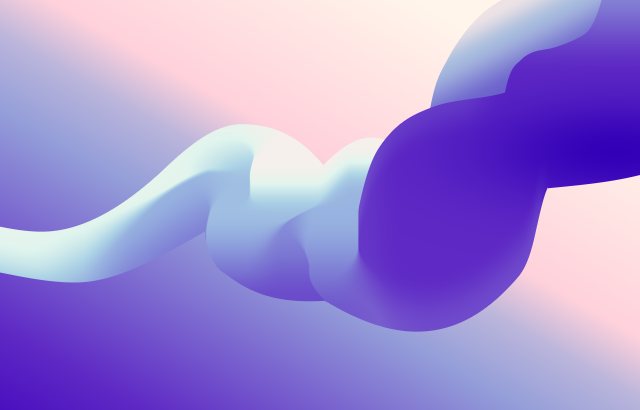
Reproduce this background procedurally as a WebGL 1 fragment shader.

```glsl
precision highp float;
// A soft twisted ribbon swells from a pale tube into a deep violet body over a
// diagonal violet-to-cream gradient. Outlines are chains of cubic arcs y(x) with
// slopes for smooth edges; folds are edges of varying softness on a tone ramp.

uniform vec2 u_resolution;

#define CANVAS vec2(7.68, 4.92)
#define TILT 0.57
#define CREAM vec3(1.0, 0.96, 0.92)
#define PINK vec3(1.0, 0.82, 0.86)
#define VIOLET vec3(0.37, 0.16, 0.77)
#define DEEP vec3(0.20, 0.0, 0.72)
#define RIM vec3(0.50, 0.42, 0.82)
#define CREASE 0.012

// Smooth step that may also run downwards.
float fade(float a, float b, float x) {
  float t = clamp((x - a) / (b - a), 0.0, 1.0);
  return t * t * (3.0 - 2.0 * t);
}

// Soft edge of the given half width around zero.
float edge(float w, float d) { return fade(-w, w, d); }

// Linear blend towards the next colour stop.
vec3 blend(vec3 c, vec3 next, float a, float b, float t) {
  return mix(c, next, clamp((t - a) / (b - a), 0.0, 1.0));
}

// Extends a curve (height, slope) from knot a to b; knots hold x, y, slope.
void arc(inout vec2 curve, inout vec3 a, float x, vec3 b) {
  if (x >= a.x) {
    float w = b.x - a.x, rise = b.y - a.y;
    float t = min((x - a.x) / w, 1.0), s = 1.0 - t;
    curve.x = a.y + rise * t * t * (3.0 - 2.0 * t) + w * t * s * (a.z * s - b.z * t);
    curve.y = 6.0 * t * s * rise / w + a.z * s * (s - 2.0 * t) + b.z * t * (t - 2.0 * s);
  }
  a = b;
}

// Coverage below a curve, about one pixel soft.
float below(vec2 curve, float y, float pixel) {
  return clamp(0.5 + (curve.x - y) / (pixel * sqrt(1.0 + curve.y * curve.y)), 0.0, 1.0);
}

// Upper outline of the pale tube and its two humps.
vec2 tubeTop(float x) {
  vec3 k = vec3(0.0, 2.2, -0.2);
  vec2 c = k.yz;
  arc(c, k, x, vec3(0.5, 2.14, 0.0));
  arc(c, k, x, vec3(2.0, 2.92, 0.95));
  arc(c, k, x, vec3(2.9, 3.43, 0.0));
  arc(c, k, x, vec3(3.88, 2.94, -1.2));
  k.z = 1.0;
  arc(c, k, x, vec3(4.45, 3.27, 0.0));
  arc(c, k, x, vec3(4.9, 3.1, -0.6));
  return c;
}

// Lower outline of the whole ribbon.
vec2 ribbonBottom(float x) {
  vec3 k = vec3(0.0, 1.65, -0.2);
  vec2 c = k.yz;
  arc(c, k, x, vec3(0.9, 1.53, 0.0));
  arc(c, k, x, vec3(2.46, 2.14, 0.55));
  k.yz = vec2(2.07, -4.0);
  arc(c, k, x, vec3(2.75, 1.6, -0.75));
  arc(c, k, x, vec3(3.9, 1.31, 0.05));
  k.z = -0.6;
  arc(c, k, x, vec3(5.0, 0.94, 0.0));
  arc(c, k, x, vec3(6.15, 1.52, 1.1));
  arc(c, k, x, vec3(6.42, 2.1, 4.5));
  arc(c, k, x, vec3(6.57, 2.66, 2.0));
  k.z = 0.1;
  arc(c, k, x, vec3(7.68, 2.82, 0.25));
  return c;
}

// Upper outline of the violet body and its folded right arm.
vec2 bodyTop(float x) {
  vec3 k = vec3(4.3, 2.4, 5.0);
  vec2 c = vec2(k.y, 0.0);
  arc(c, k, x, vec3(4.55, 3.15, 1.5));
  arc(c, k, x, vec3(5.15, 3.62, 0.4));
  arc(c, k, x, vec3(6.06, 3.81, 0.3));
  k.z = 5.0;
  arc(c, k, x, vec3(6.25, 4.2, 1.0));
  arc(c, k, x, vec3(6.65, 4.35, 0.3));
  arc(c, k, x, vec3(7.0, 4.5, 0.6));
  arc(c, k, x, vec3(7.24, 5.0, 4.0));
  return c;
}

// Ribbon tones from violet (0) through sky and mint to warm white (1).
vec3 tone(float t) {
  vec3 c = blend(VIOLET, vec3(0.47, 0.44, 0.82), 0.0, 0.25, t);
  c = blend(c, vec3(0.57, 0.66, 0.87), 0.25, 0.5, t);
  c = blend(c, vec3(0.68, 0.83, 0.90), 0.5, 0.7, t);
  c = blend(c, vec3(0.88, 0.96, 0.93), 0.7, 0.88, t);
  return blend(c, vec3(0.96, 0.94, 0.92), 0.88, 1.0, t);
}

vec3 backdrop(vec2 p) {
  float t = p.y + TILT * p.x;
  vec3 c = blend(vec3(0.29, 0.06, 0.75), VIOLET, 0.0, 1.0, t);
  c = blend(c, vec3(0.58, 0.62, 0.85), 1.0, 3.6, t);
  c = blend(c, vec3(0.73, 0.71, 0.86), 3.6, 4.5, t);
  c = blend(c, PINK, 4.5, 5.25, t);
  return blend(c, CREAM, 5.25, 7.75, t);
}

// Tone of the pale tube left of the lobes.
float tubeTone(float x, float y, float across) {
  vec3 k = vec3(1.0, 1.95, 0.5);
  vec2 ridge = k.yz;
  arc(ridge, k, x, vec3(2.5, 2.87, 0.3));
  float depth = ridge.x - y;
  float under = edge(0.04 + 0.4 * fade(2.1, 0.8, x), depth) * fade(0.3, 1.6, x);
  return mix(0.91 - 0.22 * across * across, 0.55 - 0.25 * fade(0.0, 0.9, depth), under);
}

// Tone of the folded lobes: pleated upper part, darker part under the fold.
float lobeTone(float x, float y) {
  float soft = CREASE + 0.35 * fade(3.0, 3.35, y) + 0.3 * fade(2.6, 2.3, y);
  float pleat = edge(soft, x - 3.0 - 0.08 * fade(2.8, 3.2, y));
  float lift = y - 0.25 * fade(3.8, 4.2, x);
  float upper = mix(0.32 * fade(2.7, 3.45, y), 0.4 * fade(2.3, 2.95, lift), pleat);
  upper += mix(0.1, 0.6, fade(1.2, 2.4, y));

  vec3 k = vec3(3.0, 1.85, 0.9);
  vec2 fold = k.yz;
  arc(fold, k, x, vec3(3.43, 2.25, 0.7));
  arc(fold, k, x, vec3(4.2, 2.7, 0.9));
  float lip = 3.71 - 0.12 * fade(1.7, 2.15, y) + 1.6 * pow(max(1.66 - y, 0.0), 2.0);
  float side = edge(CREASE + 0.18 * fade(1.85, 2.3, y), x - lip);
  float lower = mix(0.12 + 0.26 * fade(1.3, 2.3, y), 0.15 + 0.4 * fade(1.1, 2.4, y), side);
  soft = CREASE + 0.3 * fade(3.5, 3.0, x) + 0.35 * fade(3.7, 4.3, x);
  return mix(upper, lower, edge(soft, fold.x - y) * fade(2.9, 3.4, x));
}

vec3 bodyColor(vec2 p, float top, float bottom) {
  vec2 d = (p - vec2(7.4, 3.1)) * vec2(0.6, 1.6);
  float rim = 0.5 * fade(0.7, 0.0, p.y - bottom) * fade(6.6, 6.45, p.x);
  rim += 0.35 * fade(0.45, 0.0, top - p.y) * fade(6.05, 5.5, p.x);
  rim += 0.2 * fade(4.8, 4.3, p.x) + 0.4 * fade(5.2, 4.0, p.x) * fade(2.0, 1.0, p.y);
  vec3 c = mix(mix(VIOLET, RIM, min(rim, 0.8)), DEEP, exp(-dot(d, d)));
  return mix(c, vec3(0.54, 0.56, 0.84), fade(4.0, 5.2, p.y) * fade(6.0, 6.2, p.x));
}

// Pale loop behind the body, with its coverage.
vec4 backLoop(vec2 p, float pixel) {
  vec3 k = vec3(5.15, 3.55, 6.0);
  vec2 rim = k.yz;
  arc(rim, k, p.x, vec3(5.35, 4.17, 1.9));
  arc(rim, k, p.x, vec3(6.3, 5.05, 0.4));
  float slant = p.y - 0.5 * (p.x - 5.3);
  vec3 c = mix(vec3(0.42, 0.38, 0.80), vec3(0.66, 0.74, 0.87), fade(3.45, 4.15, slant));
  c = mix(c, vec3(0.93, 0.89, 0.90), fade(4.05, 4.5, slant));
  return vec4(c, below(rim, p.y, pixel));
}

void main() {
  vec2 p = gl_FragCoord.xy / u_resolution * CANVAS;
  float pixel = CANVAS.y / u_resolution.y;
  vec3 back = backdrop(p), c = back;
  vec2 low = ribbonBottom(p.x);

  if (p.x > 5.15 && p.y > 3.5) {
    vec4 loop = backLoop(p, pixel);
    c = mix(c, loop.rgb, loop.a);
  }
  if (p.x < 4.9) {
    vec2 top = tubeTop(p.x);
    float t = tubeTone(p.x, p.y, (top.x - p.y) / (top.x - low.x));
    float lobes = edge(CREASE + 0.45 * fade(2.35, 3.0, p.y), p.x - 2.47 - 0.08 * fade(2.1, 2.6, p.y));
    if (lobes > 0.0) t = mix(t, lobeTone(p.x, p.y), lobes);
    c = mix(c, tone(t), below(top, p.y, pixel));
  }
  // The body blends into the lobes at its lower left
  if (p.x > 3.8) {
    vec2 crest = bodyTop(p.x);
    float side = edge(CREASE + 0.4 * fade(1.95, 1.4, p.y), p.x - 4.3);
    c = mix(c, bodyColor(p, crest.x, low.x), side * below(crest, p.y, pixel));
  }
  gl_FragColor = vec4(mix(c, back, below(low, p.y, pixel)), 1.0);
}
```
